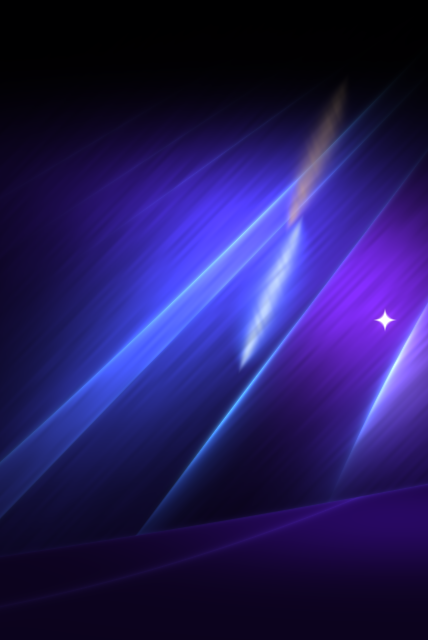
A WebGL 1 fragment shader for this background:

```glsl
precision highp float;
// Diagonal light beams over a violet and blue haze, above a dark curved floor.
// Gaussian glows form the haze; signed distances to curves form the beam rims;
// two tapered streaks, a four-point sparkle and fine grain complete the scene.
uniform vec2 u_resolution;

#define ASPECT 0.667
#define NIGHT vec3(0.035, 0.012, 0.10)
#define BLUE vec3(0.17, 0.23, 0.65)
#define VIOLET vec3(0.43, 0.14, 0.77)
#define INDIGO vec3(0.16, 0.06, 0.42)
#define CYAN vec3(0.22, 0.58, 0.70)
#define RIM_WIDTH 0.0035
#define GRAIN 0.16
#define STAR_POS vec2(0.600, 0.500)
#define STAR_SIZE 0.024

float hash(vec2 p) {
  return fract(sin(dot(p, vec2(127.1, 311.7))) * 43758.55);
}

float noise(vec2 p) {
  vec2 i = floor(p), f = fract(p);
  f = f * f * (3.0 - 2.0 * f);
  return mix(mix(hash(i), hash(i + vec2(1.0, 0.0)), f.x),
             mix(hash(i + vec2(0.0, 1.0)), hash(i + 1.0), f.x), f.y);
}

float bell(float x, float center, float width) {
  float t = (x - center) / width;
  return exp(-t * t);
}

// Rotates p so that its x axis runs along direction dir
vec2 along(vec2 p, vec2 dir) {
  dir = normalize(dir);
  return vec2(dot(p, dir), dot(p, vec2(-dir.y, dir.x)));
}

float glow(vec2 p, vec2 size) {
  p /= size;
  return exp(-dot(p, p));
}

float rim(float d) {
  return exp(-abs(d) / RIM_WIDTH);
}

// 1 where d is positive, with a soft edge
float side(float d) {
  return smoothstep(-0.002, 0.002, d);
}

// Lens-shaped streak between a and b
float streak(vec2 p, vec2 a, vec2 b, float width) {
  vec2 q = along(p - a, b - a);
  float h = clamp(q.x / length(b - a), 0.0, 1.0);
  float taper = 4.0 * h * (1.0 - h);
  return bell(q.y, 0.0, width * taper + 0.0005) * smoothstep(0.0, 0.5, taper);
}

void main() {
  vec2 p = gl_FragCoord.xy / u_resolution * vec2(ASPECT, 1.0);

  // Signed distances to beam edges, positive above or to the right
  float upper = (p.y - 0.277 - 0.9 * p.x - 0.115 * p.x * p.x) / 1.38;
  float lower = (p.y - 0.190 - 1.04 * p.x) / 1.44;
  float middle = (p.y + 0.118 - 1.325 * p.x) / 1.66;
  float rise = p.y - 0.219;
  float right = (p.x - 0.514 - 0.43 * rise - 0.22 * rise * rise) / 1.12;
  float shade = side(-middle);

  // Haze
  vec2 diagonal = along(p - vec2(0.31, 0.53), vec2(0.72, 0.69));
  vec3 col = NIGHT;
  col += BLUE * glow(diagonal, vec2(0.31, 0.14)) * (1.0 - 0.85 * shade);
  col += INDIGO * glow(p - vec2(0.32, 0.70), vec2(0.25, 0.16));
  col += VIOLET * glow(p - vec2(0.57, 0.53), vec2(0.17, 0.145)) * mix(0.35, 1.0, shade);
  col += INDIGO * 0.5 * glow(p - vec2(0.62, 0.32), vec2(0.18, 0.12));

  // Broad upper beam with two rims
  float reach = bell(p.x, 0.28, 0.24);
  col += vec3(0.07, 0.12, 0.25) * side(-upper) * side(lower) * (0.2 + 0.8 * reach);
  col += BLUE * 0.35 * exp(-abs(upper) / 0.035) * reach;
  col += CYAN * rim(upper) * (0.15 + 0.6 * bell(p.x, 0.38, 0.24));
  col += CYAN * rim(lower) * (0.08 + 0.25 * bell(p.x, 0.42, 0.20));

  // Middle beam, lit under its rim
  float focus = bell(p.y, 0.38, 0.10);
  col += vec3(0.12, 0.25, 0.55) * shade * exp(middle / 0.022) * bell(p.y, 0.32, 0.14);
  col += CYAN * rim(middle) * (0.9 * focus + 0.3 * bell(p.y, 0.55, 0.22));

  // Right beam with a pale inner glow and a faint wedge beside it
  float fringe = bell(p.y, 0.42, 0.10);
  col += vec3(0.32, 0.36, 0.45) * side(right) * exp(-max(right, 0.0) / 0.07) * fringe;
  col += vec3(0.06, 0.09, 0.20) * exp(-abs(right) / 0.045) * bell(p.y, 0.33, 0.14);
  col += CYAN * rim(right * 0.6) * fringe;

  // Thin distant rays
  for (int i = 0; i < 3; i++) {
    float k = float(i);
    float ray = p.y - 0.51 - 0.09 * k - (0.72 - 0.06 * k) * p.x;
    col += vec3(0.06, 0.11, 0.18) * rim(ray) * bell(p.x, 0.40 - 0.1 * k, 0.16) / (1.0 + k);
  }

  // Crossing flare: warm above, white below, inside a blue halo
  float fiber = 0.75 + 0.25 * noise(along(p, vec2(-0.35, 0.94)) * vec2(12.0, 160.0));
  vec2 top = vec2(0.474, 0.668), tip = vec2(0.371, 0.414);
  col += vec3(0.08, 0.22, 0.35) * streak(p, top, tip, 0.034);
  col = mix(col, vec3(0.78, 0.86, 0.96), 0.9 * fiber * streak(p, top, tip, 0.014));
  float warm = streak(p, vec2(0.545, 0.89), vec2(0.444, 0.63), 0.019);
  col = mix(col, vec3(0.80, 0.66, 0.66), 0.85 * fiber * warm);

  // Brushed grain and darkness at the top
  col *= 1.0 + GRAIN * (noise(along(p, vec2(0.7, 0.72)) * vec2(14.0, 170.0)) - 0.5);
  col *= 1.0 - 0.96 * smoothstep(0.66, 0.92, p.y);

  // Curved floor with two faint lines
  float horizon = p.y - 0.130 - 0.15 * p.x - 0.03 * p.x * p.x;
  float crease = p.y - 0.052 - 0.20 * p.x - 0.19 * p.x * p.x;
  vec3 ground = vec3(0.045, 0.012, 0.115);
  ground += vec3(0.11, 0.02, 0.27) * glow(p - vec2(0.62, 0.19), vec2(0.36, 0.08));
  ground += vec3(0.07, 0.05, 0.17) * rim(crease * 0.7) * (0.4 + p.x);
  col = mix(ground, col, side(horizon));
  col += vec3(0.07, 0.05, 0.18) * rim(horizon) * (0.3 + p.x);

  // Sparkle
  vec2 q = abs(p - STAR_POS);
  vec2 arm = sqrt(q / STAR_SIZE);
  col += vec3(0.25, 0.15, 0.2) * exp(-length(q) / 0.009);
  col = mix(col, vec3(1.0), 1.0 - smoothstep(0.75, 1.08, arm.x + arm.y));

  gl_FragColor = vec4(col, 1.0);
}
```
